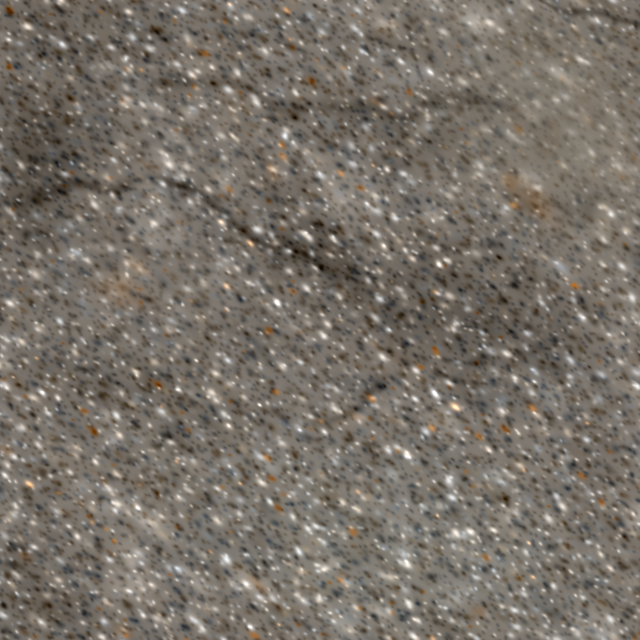
This texture is drawn by a Shadertoy shader. Its source:

```glsl
// Weathered stony ground: soft slanted grit over worn plates, dark hollows and cracks.
// Grit is cellular noise: each jittered cell holds one stretched, blurred grain, and
// the grains are summed at several scales. Layered sines bend the larger shapes.

const vec3 STONE = vec3(0.497, 0.470, 0.438);
const vec3 SHADE = vec3(0.215, 0.190, 0.160);
const vec3 SAND = vec3(0.530, 0.500, 0.450);
const vec3 PALE = vec3(0.560, 0.560, 0.530);
const vec3 RUST = vec3(0.150, 0.010, -0.110);
const float GRAIN_SLANT = -0.68;

vec3 hash3(vec2 cell) {
    vec3 h = fract(cell.xyx * vec3(0.1031, 0.1030, 0.0973));
    h += dot(h, h.yxz + 33.33);
    return fract((h.xxy + h.yxx) * h.zyx);
}

vec2 rotate(vec2 p, float angle) {
    float c = cos(angle), s = sin(angle);
    return vec2(c * p.x + s * p.y, c * p.y - s * p.x);
}

// Sum of soft grains, mostly dull with a few bright; returns a colour offset.
vec3 grains(vec2 p, float density, float stretch, float seed) {
    vec2 q = rotate(p, GRAIN_SLANT) * density * vec2(1.0 / stretch, 1.0) + seed;
    vec2 home = floor(q);
    vec3 sum = vec3(0.0);
    for (int j = -1; j <= 1; j++) {
        for (int i = -1; i <= 1; i++) {
            vec2 cell = home + vec2(i, j);
            vec3 place = hash3(cell);
            vec3 look = hash3(cell + 71.7);
            vec2 d = rotate(q - cell - place.xy, (place.z - 0.5) * 1.6);
            d.y *= 1.25;
            float falloff = exp(-dot(d, d) * mix(6.0, 13.0, look.y));
            float light = mix(-0.15, 0.46, pow(look.x, 4.0));
            vec3 tint = (look.z - 0.5) * vec3(0.07, 0.005, -0.07);
            tint += RUST * step(0.985, look.z);
            sum += falloff * (light + tint);
        }
    }
    return sum;
}

// Smooth irregular displacement from layered sines.
vec2 warp(vec2 p) {
    vec2 w = sin(p.yx * vec2(13.0, 11.0) + vec2(0.4, 2.1)) * 0.018;
    w += sin(p.yx * vec2(31.0, 37.0) + p * 19.0 + vec2(1.7, 0.3)) * 0.009;
    return w + sin(p.yx * vec2(83.0, 71.0) + p * 47.0) * 0.004;
}

float patchMask(vec2 p, vec2 centre, vec2 radius, float angle) {
    vec2 d = rotate(p - centre, angle) / radius;
    return exp(-dot(d, d));
}

// Soft dark line at height lineY, fading out beyond the span in x.
float crack(vec2 p, float lineY, float width, vec2 span) {
    float d = (p.y - lineY) / width;
    float ends = smoothstep(span.x - 0.04, span.x + 0.04, p.x)
               * (1.0 - smoothstep(span.y - 0.04, span.y + 0.04, p.x));
    return exp(-d * d) * ends;
}

float hollows(vec2 p) {
    float h = 0.50 * patchMask(p, vec2(0.05, 0.76), vec2(0.08, 0.12), 0.2);
    h += 0.40 * patchMask(p, vec2(0.11, 0.95), vec2(0.12, 0.05), -0.3);
    h += 0.42 * patchMask(p, vec2(0.50, 0.63), vec2(0.11, 0.05), -0.6);
    h += 0.40 * patchMask(p, vec2(0.74, 0.49), vec2(0.18, 0.08), -0.45);
    h += 0.32 * patchMask(p, vec2(0.58, 0.82), vec2(0.13, 0.05), -0.3);
    h += 0.25 * patchMask(p, vec2(0.22, 0.37), vec2(0.15, 0.03), -0.2);
    return h + 0.22 * patchMask(p, vec2(0.08, 0.07), vec2(0.16, 0.06), -0.6);
}

float cracks(vec2 p) {
    float bend = 0.6 * pow(max(p.x - 0.2, 0.0), 1.5);
    float c = 0.75 * crack(p, 0.700 - bend, 0.009, vec2(0.04, 0.54));
    c += 0.40 * crack(p, 0.880 - 0.07 * p.x, 0.010, vec2(0.22, 0.76));
    c += 0.60 * crack(p, 1.105 - 0.14 * p.x, 0.006, vec2(0.80, 1.10));
    c += 0.50 * crack(p, 0.170 + 0.40 * p.x, 0.008, vec2(0.49, 0.60));
    return c + 0.45 * crack(p, 0.230 + 0.25 * p.x, 0.009, vec2(0.72, 0.87));
}

void mainImage(out vec4 fragColor, in vec2 fragCoord) {
    vec2 p = fragCoord / min(iResolution.x, iResolution.y);
    vec2 bent = p + warp(p);

    // Broad colour: sandy upper right, pale lower right, mottled elsewhere
    float sandy = patchMask(bent, vec2(0.87, 0.80), vec2(0.24, 0.17), -0.6);
    float pale = patchMask(bent, vec2(0.62, 0.15), vec2(0.32, 0.14), -0.3);
    float plate = patchMask(bent, vec2(0.24, 0.58), vec2(0.22, 0.10), -0.3)
                + patchMask(bent, vec2(0.25, 0.78), vec2(0.17, 0.06), -0.3);
    vec3 color = mix(STONE, SAND, 0.65 * sandy);
    color = mix(color, PALE, 0.45 * pale);
    vec3 mottle = grains(bent, 13.0, 1.5, 5.0);
    color += 0.30 * mottle + 0.36 * grains(bent, 32.0, 1.6, 40.0);

    // Shadowed hollows and broken cracks
    color = mix(color, SHADE, min(hollows(bent), 0.7));
    float broken = clamp(0.9 - 3.0 * mottle.g, 0.35, 1.0);
    color = mix(color, SHADE, min(cracks(bent) * broken, 0.85));

    // Coarse and fine grit, worn away on the smooth areas
    float grit = 1.12 - 0.68 * sandy - 0.30 * min(plate, 1.0);
    color += grit * grains(p, 66.0, 1.5, 90.0);
    color += 0.72 * grit * grains(p, 112.0, 1.35, 160.0);

    fragColor = vec4(clamp(color, 0.0, 1.0), 1.0);
}
```
